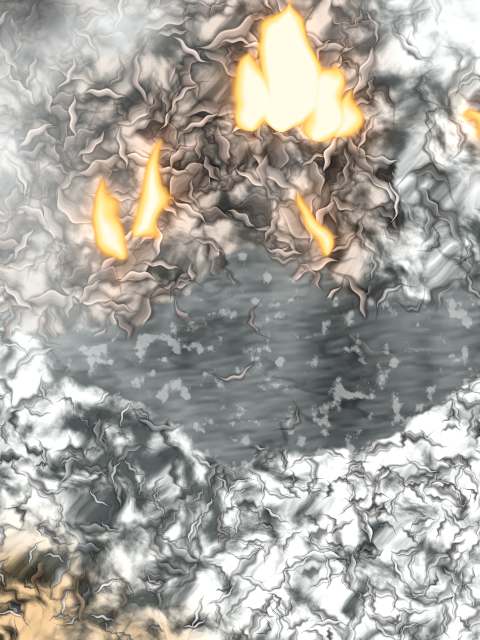
Give the GLSL for this texture, as a Shadertoy shader.

```glsl
// A smouldering heap: curled burnt leaves over a charred, striped log, pale ash below,
// flames and smoke. Crumbs and bark are value noise; leaves are bent lens shapes
// scattered on jittered grids; flames are warped teardrops.

const vec3 CHAR = vec3(0.2, 0.225, 0.225);
const vec3 GREY = vec3(0.47, 0.49, 0.49);
const vec3 ASH = vec3(0.95, 0.96, 0.95);
const vec3 LEAF = vec3(0.88, 0.8, 0.75);
const vec3 STRAW = vec3(0.82, 0.68, 0.52);
const vec3 SMOKE = vec3(0.9, 0.92, 0.92);

float hash(vec2 p) {
  vec3 q = fract(p.xyx * 0.1031);
  q += dot(q, q.yzx + 33.33);
  return fract((q.x + q.y) * q.z);
}

float noise(vec2 p) {
  vec2 i = floor(p), f = fract(p);
  f = f * f * (3.0 - 2.0 * f);
  return mix(mix(hash(i), hash(i + vec2(1, 0)), f.x),
    mix(hash(i + vec2(0, 1)), hash(i + 1.0), f.x), f.y);
}

float fbm(vec2 p) {
  float sum = 0.0, amp = 0.5;
  for (int i = 0; i < 5; i++) {
    sum += amp * noise(p);
    p = mat2(1.6, 1.2, -1.2, 1.6) * p + 7.3;
    amp *= 0.5;
  }
  return sum;
}

mat2 rotate(float a) { return mat2(cos(a), sin(a), -sin(a), cos(a)); }

float blob(vec2 p, float x, float y, float w, float h) {
  vec2 q = (p - vec2(x, y)) / vec2(w, h);
  return exp(-dot(q, q));
}

// Lays one layer of bent flakes, with soft shadows, over a base colour.
vec3 addFlakes(vec3 base, vec2 p, float scale, float width, float density, vec3 tint) {
  vec2 g = p * scale + scale * 17.0;
  float aa = 1.1 * scale / iResolution.y;
  for (int k = 0; k < 9; k++) {
    vec2 cell = floor(g) + vec2(k % 3 - 1, k / 3 - 1);
    float h = hash(cell), tone = hash(cell + 41.0);
    vec2 q = g - cell - vec2(hash(cell + 5.0), hash(cell + 11.0));
    q = rotate(6.283 * hash(cell + 23.0)) * q;
    float x = q.x / mix(0.35, 0.8, tone);
    float y = q.y + (h - 0.4) * 0.7 * (x * x - 0.3) + 0.05 * sin(x * 7.0 + h * 30.0);
    float halfWidth = width * (0.5 + h) * max(1.0 - x * x, 0.0);
    float d = abs(y) - halfWidth + 0.15 * max(abs(x) - 1.0, 0.0);
    float here = smoothstep(h - 0.04, h + 0.04, density);
    float across = clamp(y / (halfWidth + 0.01), -1.0, 1.0);
    float light = mix(0.38, 0.92, tone) * (0.85 + 0.28 * across);
    light += 0.22 * smoothstep(0.55, 0.95, across) - 0.12 * noise(vec2(x * 3.0, y * 30.0) + cell);
    base *= 1.0 - 0.38 * here * (1.0 - smoothstep(0.0, 0.14, d));
    base = mix(base, tint * light, here * (1.0 - smoothstep(-aa, aa, d)));
  }
  return base;
}

// Dark hollows between bright grains.
vec3 crumble(vec2 p, float scale, float whiteness) {
  float n = fbm(p * scale + 1.5 * noise(p * scale * 0.6));
  return mix(CHAR, ASH, smoothstep(0.22, 0.72, n + 0.4 * whiteness - 0.2));
}

// Fine wavy stripes, cracks and pale dust.
vec3 bark(vec2 p) {
  vec2 q = rotate(-0.12) * p;
  q.y += 0.022 * fbm(q * 9.0);
  float stripe = noise(q * vec2(38, 165));
  float crack = 1.0 - smoothstep(0.0, 0.035, abs(fbm(p * vec2(6, 10) + 3.0) - 0.47));
  vec3 c = mix(CHAR, GREY * 1.08, 0.5 * stripe + 0.9 * fbm(p * 11.0) - 0.18);
  c *= 1.0 - 0.35 * crack * noise(p * 18.0);
  c *= 1.0 - 0.25 * blob(p, 0.56, 0.39, 0.14, 0.09);
  return mix(c, vec3(0.72), 0.65 * smoothstep(0.57, 0.72, fbm(p * 55.0)));
}

// Signed thickness of a teardrop, positive inside.
float flame(vec2 p, vec2 foot, vec2 tip, float width) {
  vec2 axis = tip - foot;
  float len = length(axis), t = dot(p - foot, axis) / (len * len);
  float side = dot(p - foot, vec2(-axis.y, axis.x)) / len + 0.22 * width * sin(t * 6.0);
  float s = clamp(t, 0.0, 1.0);
  return 2.4 * width * sqrt(s) * (1.0 - s) - abs(side) - len * abs(t - s);
}

vec3 addFlames(vec3 base, vec2 p) {
  // Each span is a foot and a tip.
  vec4 spans[8] = vec4[8](vec4(0.44, 0.8, 0.455, 1), vec4(0.5, 0.78, 0.53, 0.9),
    vec4(0.535, 0.785, 0.55, 0.86), vec4(0.4, 0.79, 0.385, 0.91), vec4(0.18, 0.585, 0.16, 0.71),
    vec4(0.22, 0.63, 0.26, 0.78), vec4(0.51, 0.6, 0.475, 0.69), vec4(0.75, 0.79, 0.735, 0.83));
  float widths[8] = float[8](0.062, 0.035, 0.018, 0.034, 0.019, 0.022, 0.015, 0.012);
  vec2 q = p + 0.024 * (vec2(noise(p * 32.0), noise(p * 32.0 + 9.0)) - 0.5);
  float d = -1.0;
  for (int i = 0; i < 8; i++) d = max(d, flame(q, spans[i].xy, spans[i].zw, widths[i]));
  base += vec3(0.26, 0.13, 0.05) * exp(min(d, 0.0) * 32.0);
  vec3 fire = mix(vec3(1, 0.64, 0.22), vec3(1, 0.9, 0.52), smoothstep(-0.004, 0.006, d));
  fire = mix(fire, vec3(1, 0.99, 0.91), smoothstep(0.004, 0.016, d));
  return mix(base, fire, smoothstep(-0.007, 0.003, d));
}

void mainImage(out vec4 fragColor, in vec2 fragCoord) {
  vec2 p = fragCoord / iResolution.y;
  float wobble = 0.09 * (fbm(p * 14.0) - 0.48);

  // Ground: white ash right, dark litter left, straw in the corner.
  float white = smoothstep(0.27, 0.46, p.x + wobble * 2.0 - 0.25 * (p.y - 0.15));
  float straw = blob(p, 0.02, 0.05, 0.12, 0.1) + 0.6 * blob(p, 0.22, 0.0, 0.09, 0.05);
  float pale = max(white, 0.65 - 0.65 * smoothstep(0.02, 0.15, p.x));
  vec3 col = crumble(p, 36.0, mix(0.32, 0.86, pale));
  col = mix(col, col * STRAW * 1.15, min(straw * 1.5, 1.0));
  col = addFlakes(col, p, 24.0, 0.17, 0.55, mix(SMOKE * 0.8, ASH * 1.15, pale));
  col = addFlakes(col, p, 38.0, 0.11, 0.3 + 0.35 * white, ASH * 1.18);
  col = addFlakes(col, p, 13.0, 0.05, straw * 1.3, STRAW * 1.25);

  // Log, and the heap above it: warm litter, cooler to the right.
  float right = smoothstep(0.54, 0.64, p.x + wobble);
  vec3 heap = crumble(p, 30.0, 0.45 + 0.4 * smoothstep(0.82, 1.0, p.y) * right);
  heap *= mix(vec3(0.86, 0.79, 0.75), vec3(1), right);
  float roof = 0.49 + 0.12 * blob(p, 0.39, p.y, 0.13, 1.0) + 0.05 * smoothstep(0.4, 0.7, p.x);
  float under = 0.285 + 1.35 * (p.x - 0.43) * (p.x - 0.43);
  vec3 upper = mix(bark(p), heap, smoothstep(-0.008, 0.008, p.y - roof + wobble));
  col = mix(col, upper, smoothstep(-0.005, 0.005, p.y - under + wobble));

  // Curled leaves, thickest around the fire.
  float leaves = smoothstep(-0.06, 0.05, p.y - roof) * (1.0 - 0.6 * right);
  leaves *= 0.78 - 0.45 * blob(p, 0.25, 0.93, 0.13, 0.07);
  vec3 tint = mix(LEAF, ASH, right);
  col = addFlakes(col, p, 14.0, 0.2, leaves, tint * 0.85);
  col = addFlakes(col, p, 18.0, 0.17, leaves, tint);
  col = addFlakes(col, p, 25.0, 0.13, max(leaves, 0.05), tint * 1.15);

  // Smoke, then fire.
  float veil = 0.85 * blob(p, 0.0, 0.74, 0.15, 0.22) + 0.5 * blob(p, 0.16, 0.95, 0.18, 0.08)
    + 0.65 * blob(p, 0.72, 1.0, 0.17, 0.11) + 0.3 * blob(p, 0.08, 0.48, 0.12, 0.15);
  float wisps = fbm(p * vec2(9, 5) + 2.0 * fbm(p * 5.0));
  veil = veil * (0.35 + 1.2 * wisps) + 0.16 * smoothstep(0.4, 0.75, wisps);
  col = mix(col, SMOKE, min(veil, 0.9));
  col *= 1.0 - 0.4 * blob(p, 0.06, 0.98, 0.06, 0.06);
  fragColor = vec4(clamp(addFlames(col * 1.08 + 0.02, p), 0.0, 1.0), 1);
}
```
